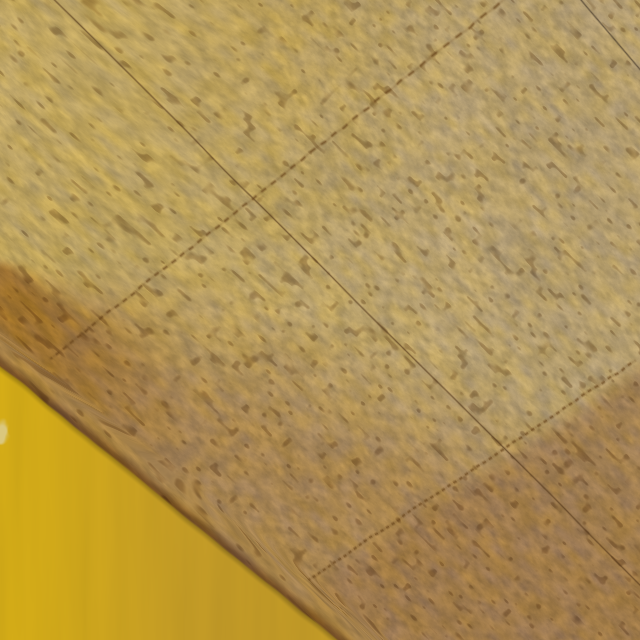
Write a WebGL 1 fragment shader that draws this texture.

```glsl
precision highp float;
uniform vec2 u_resolution;

#define GRAIN_SCALE 105.0
#define GRAIN_AMOUNT 0.30
#define FLECK_AMOUNT 0.22
#define SEAM_WIDTH 0.0017
#define STITCH_WIDTH 0.0036
#define ROLL_WIDTH 0.055

float hash(vec2 p) {
  vec3 q = fract(vec3(p.xyx) * 0.1031);
  q += dot(q, q.yzx + 33.33);
  return fract((q.x + q.y) * q.z);
}

float noise(vec2 p) {
  vec2 i = floor(p), f = fract(p);
  f = f * f * (3.0 - 2.0 * f);
  return mix(mix(hash(i), hash(i + vec2(1.0, 0.0)), f.x),
             mix(hash(i + vec2(0.0, 1.0)), hash(i + 1.0), f.x), f.y);
}

float fbm(vec2 p) {
  float sum = 0.0, weight = 0.5;
  for (int i = 0; i < 4; i++) {
    sum += weight * noise(p);
    p = mat2(0.8, 0.6, -0.6, 0.8) * p * 2.03 + 7.3;
    weight *= 0.5;
  }
  return sum / 0.9375;
}

// x: distance along the line from a, y: signed distance to its left
vec2 lineCoords(vec2 p, vec2 a, vec2 b) {
  vec2 d = normalize(b - a);
  return vec2(dot(p - a, d), dot(p - a, vec2(-d.y, d.x)));
}

float stroke(float dist, float width, float aa) {
  return 1.0 - smoothstep(width * 0.5 - aa, width * 0.5 + aa, abs(dist));
}

// A row of short stitches whose pitch changes from one end to the other
float stitches(vec2 p, vec2 a, vec2 b, float pitchA, float pitchB, float aa) {
  vec2 c = lineCoords(p, a, b);
  float len = length(b - a), t = clamp(c.x / len, 0.0, 1.0);
  float phase = c.x / mix(pitchA, pitchB, 0.5 * t);
  float dash = smoothstep(-0.5, 0.6, cos(6.2832 * phase));
  float ends = smoothstep(-0.004, 0.004, c.x) * smoothstep(-0.004, 0.004, len - c.x);
  float wobble = (noise(vec2(c.x * 60.0, 2.0)) - 0.5) * 0.003;
  return stroke(c.y + wobble, STITCH_WIDTH, aa + 0.0015) * ends * (0.28 + 0.72 * dash);
}

vec3 corkColor(vec2 p, float edge) {
  // Broad light: warm at the left, greyer to the upper right
  vec3 col = mix(vec3(0.735, 0.635, 0.375), vec3(0.705, 0.615, 0.425),
                 smoothstep(0.1, 0.9, p.x));
  col = mix(col, vec3(0.70, 0.585, 0.30), 0.4 * smoothstep(0.32, 0.0, length(p - vec2(0.45, 0.95))));
  col *= 0.97 + 0.07 * fbm(p * 7.0);

  // Brown shade falling toward the bottom, sharp only at the far left
  float below = 0.59 - 0.40 * p.x - p.y + 0.05 * (fbm(p * 9.0 + 4.0) - 0.5);
  float softness = mix(0.015, 0.16, smoothstep(0.0, 0.35, p.x));
  float shade = smoothstep(-softness, softness, below);
  vec3 shadeCol = mix(vec3(0.61, 0.44, 0.19), vec3(0.65, 0.515, 0.32), smoothstep(0.0, 0.35, p.x));
  col = mix(col, shadeCol, shade);
  float panel = lineCoords(p, vec2(0.482, 0.095), vec2(0.992, 0.436)).y;
  col = mix(col, vec3(0.61, 0.465, 0.29), 0.75 * smoothstep(0.01, -0.04, panel));

  // Rolled border next to the cut
  float roll = smoothstep(ROLL_WIDTH, ROLL_WIDTH * 0.5, edge);
  col = mix(col, vec3(0.655, 0.515, 0.29), 0.8 * roll);
  col = mix(col, vec3(0.40, 0.25, 0.11), 0.8 * smoothstep(0.019, 0.001, edge));

  // Grain drawn out along the falling diagonal, longer on the roll
  vec2 g = vec2(p.x - p.y, p.x + p.y) * 0.7071;
  vec2 stretch = mix(vec2(0.62, 1.15), vec2(0.32, 1.25), max(roll, 0.5 * smoothstep(0.5, 0.0, p.x)));
  vec2 q = g * GRAIN_SCALE * stretch;
  float grain = fbm(q) - 0.5;
  col *= 1.0 + GRAIN_AMOUNT * grain;
  col += vec3(0.025, 0.012, -0.045) * (noise(q * 0.65 + 31.0) - 0.5) * 1.6;
  float fleck = smoothstep(0.72, 0.95, noise(q * 1.1 + 77.0));
  return col * (1.0 - FLECK_AMOUNT * fleck * vec3(0.8, 1.0, 1.25));
}

vec3 yellowColor(vec2 p) {
  vec3 col = mix(vec3(0.82, 0.665, 0.09), vec3(0.755, 0.60, 0.15), smoothstep(0.0, 0.35, p.x));
  col *= 0.97 + 0.06 * fbm(vec2(p.x * 38.0, p.y * 3.0));
  // Small pale chip at the left border
  float chip = length((p - vec2(0.002, 0.325)) * vec2(1.0, 0.55));
  chip += 0.006 * (noise(p * 110.0) - 0.5);
  return mix(col, vec3(0.86, 0.80, 0.56), 0.85 * smoothstep(0.013, 0.006, chip));
}

void main() {
  vec2 p = gl_FragCoord.xy / u_resolution;
  float aa = 0.75 / u_resolution.y;

  float edge = lineCoords(p, vec2(0.0, 0.429), vec2(0.527, 0.0)).y;
  edge += 0.003 * (noise(p * 28.0) - 0.5);
  vec3 col = corkColor(p, edge);

  // Long seams and the stitched cross seams
  float bend = 0.002 * (noise(vec2(p.x * 14.0, 5.0)) - 0.5);
  float seam = lineCoords(p, vec2(0.085, 1.0), vec2(1.0, 0.087)).y + bend;
  float corner = lineCoords(p, vec2(0.908, 1.0), vec2(1.0, 0.893)).y + bend;
  col = mix(col, vec3(0.32, 0.21, 0.10), 0.75 * stroke(seam, SEAM_WIDTH, aa + 0.0007));
  col = mix(col, vec3(0.27, 0.22, 0.16), 0.8 * stroke(corner, SEAM_WIDTH, aa + 0.0007));
  float rows = max(stitches(p, vec2(0.078, 0.44), vec2(0.788, 1.0), 0.014, 0.024, aa),
                   stitches(p, vec2(0.482, 0.095), vec2(0.992, 0.436), 0.0095, 0.0125, aa));
  col = mix(col, vec3(0.40, 0.26, 0.10), 0.72 * rows);

  // Yellow sheet below the cut, with a thin contact shadow
  vec3 sheet = yellowColor(p) * mix(0.78, 1.0, smoothstep(0.0, -0.010, edge));
  col = mix(sheet, col, smoothstep(-aa - 0.001, aa + 0.001, edge));
  gl_FragColor = vec4(clamp(col, 0.0, 1.0), 1.0);
}
```
